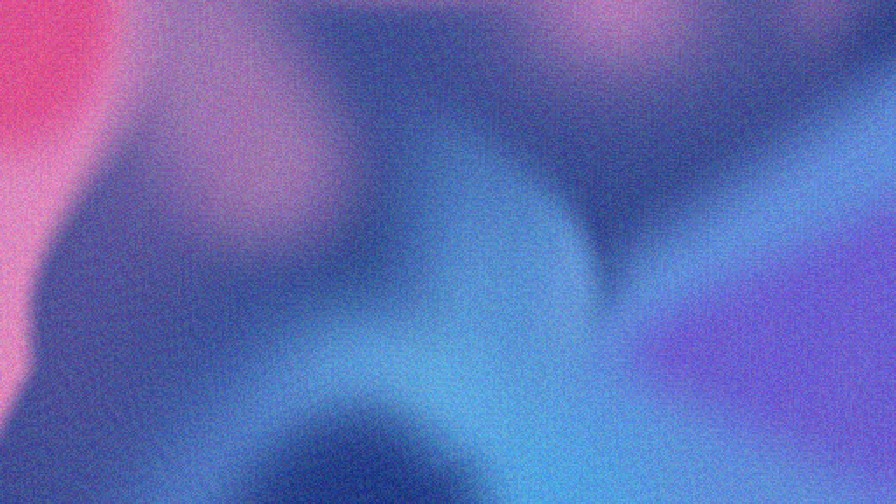
A Shadertoy shader for this background:

```glsl
// Soft abstract gradient: pink folds at the left, a cyan arch and column in the
// middle and a violet wedge at the right, all over navy. Each form is a smooth
// mask from a curve, line or ellipse; a fine coloured grain covers everything.

float hash(vec2 p) {
    return fract(sin(dot(p, vec2(127.1, 311.7))) * 43758.5453);
}

// Gaussian ellipse, one at its centre
float glow(vec2 p, vec2 center, vec2 radius) {
    vec2 d = (p - center) / radius;
    return exp(-dot(d, d));
}

float segmentDistance(vec2 p, vec2 a, vec2 b) {
    vec2 ab = b - a;
    return length(p - a - ab * clamp(dot(p - a, ab) / dot(ab, ab), 0.0, 1.0));
}

// Signed height above a sloped line through a point
float aboveLine(vec2 p, vec2 point, float slope) {
    return (p.y - point.y - slope * (p.x - point.x)) / sqrt(1.0 + slope * slope);
}

vec3 background(vec2 p) {
    // Navy ground with a purple haze on the left
    vec3 col = mix(vec3(0.19, 0.29, 0.56), vec3(0.25, 0.31, 0.58), smoothstep(0.3, 0.9, p.y));
    col = mix(col, vec3(0.36, 0.33, 0.61), 0.75 * glow(p, vec2(0.10, 0.45), vec2(0.28, 0.50)));

    // Mauve fold and the pink lights along the top
    float fold = segmentDistance(p, vec2(0.34, 1.02), vec2(0.53, 0.68));
    col = mix(col, vec3(0.52, 0.40, 0.66), 0.75 * glow(p, vec2(0.36, 0.75), vec2(0.20, 0.25)));
    col = mix(col, vec3(0.64, 0.47, 0.70), 0.9 * smoothstep(0.27, 0.03, fold));
    col = mix(col, vec3(0.60, 0.44, 0.68), 0.8 * glow(p, vec2(0.80, 1.02), vec2(0.30, 0.04)));
    col = mix(col, vec3(0.70, 0.49, 0.73), 0.95 * glow(p, vec2(1.22, 1.00), vec2(0.20, 0.16)));
    col = mix(col, vec3(0.52, 0.40, 0.66), 0.8 * glow(p, vec2(1.64, 1.00), vec2(0.11, 0.10)));
    col = mix(col, vec3(0.16, 0.24, 0.51), 0.7 * glow(p, vec2(1.78, 0.92), vec2(0.12, 0.10)));

    // Light blue slope on the right, joined to the column at its foot
    float edge = 1.18 - 2.3 * (p.y - 0.43) * (p.y - 0.43);
    float join = smoothstep(-0.10, 0.12, p.x - max(edge, 1.10));
    join = mix(join, smoothstep(0.9, 1.1, p.x), smoothstep(0.46, 0.30, p.y));
    float slope = smoothstep(0.12, -0.07, aboveLine(p, vec2(1.227, 0.444), 0.693));
    col = mix(col, vec3(0.38, 0.55, 0.85), slope * join);

    // Blue column with a curved right edge and a paler rim
    float soft = mix(0.04, 0.13, smoothstep(0.5, 0.8, p.y));
    float inside = smoothstep(soft, -soft, p.x - edge);
    float column = smoothstep(0.70, 0.95, p.x) * inside * smoothstep(1.02, 0.40, p.y);
    col = mix(col, vec3(0.34, 0.56, 0.82), column);
    col = mix(col, vec3(0.43, 0.61, 0.86), 0.6 * inside * glow(p, vec2(1.14, 0.42), vec2(0.08, 0.18)));

    // Arch, brighter towards its right leg
    float bend = p.x - 0.73;
    float ridge = (p.y - 0.28 + 2.2 * bend * bend) / sqrt(1.0 + 19.4 * bend * bend);
    float arch = exp(-pow(ridge / 0.125, 2.0));
    vec3 archColor = mix(vec3(0.33, 0.50, 0.79), vec3(0.38, 0.66, 0.88), smoothstep(0.4, 0.9, p.x));
    col = mix(col, archColor, mix(0.8, 0.95, smoothstep(0.4, 0.7, p.x)) * arch);
    col = mix(col, vec3(0.31, 0.63, 0.88), 0.9 * glow(p, vec2(1.12, 0.01), vec2(0.22, 0.20)));

    // Navy hollow under the arch
    float hollow = length((p - vec2(0.72, -0.03)) / vec2(0.25, 0.20));
    col = mix(col, vec3(0.14, 0.24, 0.53), smoothstep(1.35, 0.30, hollow));

    // Violet wedge between two lines
    float wedge = smoothstep(0.06, -0.09, aboveLine(p, vec2(1.296, 0.375), 0.504));
    wedge *= smoothstep(-0.10, 0.08, aboveLine(p, vec2(1.227, 0.282), -0.475));
    wedge *= smoothstep(1.12, 1.34, p.x);
    col = mix(col, vec3(0.42, 0.37, 0.82), wedge);

    // Pale pink drape and its hot corner
    float drape = 0.06 + 0.22 * smoothstep(0.38, 0.9, p.y) - 0.5 * max(0.27 - p.y, 0.0);
    float softness = mix(0.03, 0.09, smoothstep(0.4, 0.9, p.y));
    col = mix(col, vec3(0.86, 0.53, 0.74), smoothstep(softness, -softness, p.x - drape));
    float corner = length((p - vec2(0.0, 1.0)) / vec2(0.23, 0.31));
    return mix(col, vec3(0.86, 0.32, 0.57), smoothstep(1.25, 0.70, corner));
}

void mainImage(out vec4 fragColor, in vec2 fragCoord) {
    vec2 uv = fragCoord / iResolution.xy;
    vec3 col = background(uv * vec2(iResolution.x / iResolution.y, 1.0));

    // Coloured grain on a grid fixed to the canvas
    vec2 cell = floor(uv * vec2(512.0, 288.0));
    vec3 grain = vec3(hash(cell), hash(cell + 17.3), hash(cell + 41.9)) - 0.5;
    fragColor = vec4(clamp(col + 0.15 * grain, 0.0, 1.0), 1.0);
}
```
